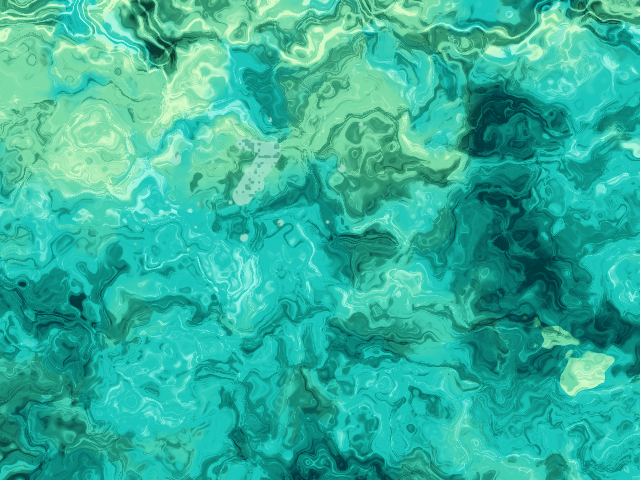
Reproduce this texture procedurally as a Shadertoy shader.

```glsl
// Clear turquoise shallows over a sunlit reef, seen through a rippled surface.
// Soft blobs lay out rocks and sand; warped noise adds refraction and facets;
// two colour ramps (sea and sand) turn the tone into colour, with foam on top.

float hash(vec2 p) {
    vec3 q = fract(p.xyx * 0.1031);
    q += dot(q, q.yzx + 33.33);
    return fract((q.x + q.y) * q.z);
}

float noise(vec2 p) {
    vec2 i = floor(p), f = fract(p);
    f = f * f * f * (f * (f * 6.0 - 15.0) + 10.0);
    vec2 e = vec2(1.0, 0.0);
    return mix(mix(hash(i), hash(i + e), f.x),
               mix(hash(i + e.yx), hash(i + e.xx), f.x), f.y);
}

// Fractal noise, normalised to 0..1
float fbm(vec2 p, int octaves, float gain) {
    float sum = 0.0, total = 0.0, amp = 1.0;
    for (int i = 0; i < octaves; i++) {
        sum += amp * noise(p);
        total += amp;
        amp *= gain;
        p = mat2(1.9, 0.6, -0.6, 1.9) * p + 17.3;
    }
    return sum / total;
}

// Centred two-channel noise used to bend coordinates
vec2 warp(vec2 p, int octaves) {
    return vec2(fbm(p + 3.1, octaves, 0.55), fbm(p + 41.7, octaves, 0.55)) - 0.5;
}

float blob(vec2 p, vec2 centre, vec2 radius) {
    return 1.0 - smoothstep(0.4, 1.1, length((p - centre) / radius));
}

float segment(vec2 p, vec2 a, vec2 b) {
    vec2 d = b - a;
    return length(p - a - d * clamp(dot(p - a, d) / dot(d, d), 0.0, 1.0));
}

vec3 ramp(float t, vec3 deep, vec3 middle, vec3 light, vec3 pale) {
    vec3 c = mix(deep, middle, smoothstep(-0.05, 0.38, t));
    c = mix(c, light, smoothstep(0.36, 0.62, t));
    return mix(c, pale, smoothstep(0.68, 1.05, t));
}

// Signed distance to one foam streak and a scatter of floating bubbles
float foamDistance(vec2 p) {
    float d = segment(p, vec2(0.56, 0.68), vec2(0.505, 0.595)) - 0.022;
    d = min(d, segment(p, vec2(0.50, 0.70), vec2(0.57, 0.69)) - 0.013);
    for (int i = 0; i < 22; i++) {
        float k = float(i);
        vec2 offset = vec2(hash(vec2(k, 1.7)), hash(vec2(k, 8.3))) - 0.5;
        float size = mix(0.003, 0.019, pow(hash(vec2(k, 5.1)), 3.0));
        d = min(d, length(p - vec2(0.52, 0.62) - offset * vec2(0.48, 0.3)) - size);
    }
    return d;
}

// Brightness of the sea bed: shadowed rocks and pale sand
float seabed(vec2 p) {
    float dark = blob(p, vec2(1.07, 0.47), vec2(0.15, 0.16));
    dark = max(dark, 0.8 * blob(p, vec2(1.07, 0.73), vec2(0.13, 0.14)));
    dark = max(dark, 0.9 * blob(p, vec2(1.04, 0.30), vec2(0.13, 0.10)));
    dark = max(dark, 0.8 * blob(p, vec2(0.75, 0.49), vec2(0.11, 0.07)));
    dark = max(dark, 0.7 * blob(p, vec2(0.81, 0.31), vec2(0.09, 0.10)));
    dark = max(dark, 0.6 * blob(p, vec2(0.09, 0.37), vec2(0.14, 0.07)));
    dark = max(dark, 0.7 * blob(p, vec2(0.10, 0.08), vec2(0.20, 0.13)));
    dark = max(dark, 0.7 * blob(p, vec2(0.73, 0.02), vec2(0.22, 0.07)));
    dark = max(dark, blob(p, vec2(0.33, 0.94), vec2(0.09, 0.07)));
    float light = blob(p, vec2(1.27, 0.55), vec2(0.13, 0.28));
    light = max(light, blob(p, vec2(0.52, 0.43), vec2(0.09, 0.08)));
    light = max(light, 0.7 * blob(p, vec2(1.20, 0.08), vec2(0.20, 0.12)));
    return 0.17 * light - 0.42 * dark;
}

void mainImage(out vec4 fragColor, in vec2 fragCoord) {
    vec2 p = fragCoord / iResolution.y;
    float pixel = 1.0 / iResolution.y;
    vec2 bend = warp(p * 7.0, 4);
    vec2 bent = p + 0.17 * bend;

    // Zones: sunlit sand, lively surface at the top, a pale coral mound
    float surface = smoothstep(0.78, 0.94, bent.y);
    float sand = smoothstep(0.54, 0.68, bent.y) * (1.0 - smoothstep(0.94, 1.03, bent.x));
    sand = max(sand, surface);
    float coral = max(blob(bent, vec2(1.13, 0.31), vec2(0.06, 0.04)),
                      blob(bent, vec2(1.20, 0.25), vec2(0.045)));
    coral = smoothstep(0.3, 0.45, coral);

    // Fine facets, thin glints and flowing ripple contours
    vec2 facetPos = p * vec2(10.0, 14.0) + 4.0 * bend;
    float facets = fbm(facetPos + 2.0 * warp(facetPos * 1.3, 2), 5, 0.68) - 0.5;
    float glint = smoothstep(0.028, 0.0, abs(fbm(facetPos * 1.4 + 9.0, 3, 0.5) - 0.5));
    float broad = fbm(bent * 5.0 + 20.0, 3, 0.5) - 0.5;
    float flow = fbm(p * vec2(4.0, 8.0) + 1.6 * bend, 2, 0.4);
    float ripple = 0.5 + 0.5 * sin(flow * 58.0);

    float tone = 0.51 + seabed(bent) + 0.12 * sand + 0.3 * coral;
    tone += 1.35 * facets + 0.55 * broad + 0.12 * glint;
    tone += surface * (0.42 * pow(ripple, 4.0) - 0.17);
    tone += (1.0 - surface) * 0.07 * (ripple - 0.5);

    // Sea and sand colours, blended by zone and drifting patches
    vec3 sea = ramp(tone, vec3(0.0, 0.23, 0.25), vec3(0.04, 0.55, 0.50),
                    vec3(0.10, 0.78, 0.73), vec3(0.58, 0.95, 0.89));
    vec3 shore = ramp(tone, vec3(0.04, 0.25, 0.19), vec3(0.20, 0.61, 0.45),
                      vec3(0.47, 0.86, 0.66), vec3(0.82, 0.98, 0.78));
    float drift = fbm(bent * 6.0 + 70.0, 4, 0.6);
    float warm = max(sand * smoothstep(0.28, 0.52, drift), 0.9 * coral);
    warm = max(warm, 0.4 * smoothstep(0.52, 0.68, drift));
    vec3 color = mix(sea, shore, warm);

    // Foam film pitted with tiny bubbles
    float foam = foamDistance(p + 0.025 * bend);
    float pits = smoothstep(0.55, 0.8, noise(p * 150.0));
    vec3 foamColor = mix(vec3(0.60, 0.88, 0.79), vec3(0.33, 0.70, 0.60), pits);
    color = mix(color, foamColor, 0.88 * (1.0 - smoothstep(-pixel, pixel, foam)));

    fragColor = vec4(clamp(color, 0.0, 1.0), 1.0);
}
```
